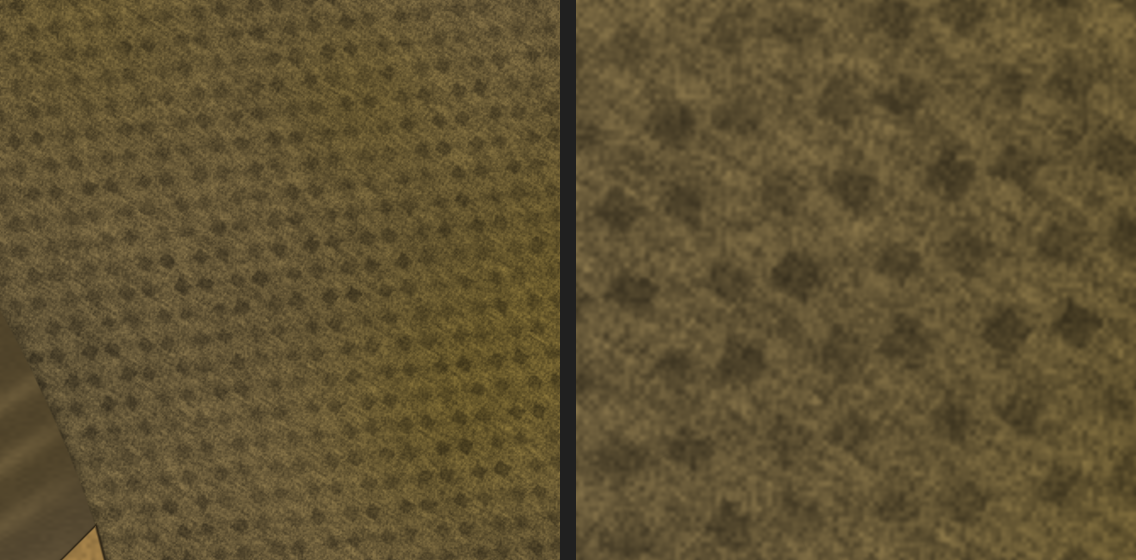
Left: the whole. Right: its middle third, enlarged.
Give the GLSL for this texture, as a Shadertoy shader.

```glsl
// Worn olive carpet with a tilted, staggered grid of dark squares and a draped cloth in the lower left corner.

float hash(vec2 p) {
    vec3 h = fract(p.xyx * vec3(0.1031, 0.103, 0.0973));
    h += dot(h, h.yzx + 33.33);
    return fract((h.x + h.y) * h.z);
}

float noise(vec2 p) {
    vec2 i = floor(p), f = fract(p);
    f = f * f * (3.0 - 2.0 * f);
    return mix(mix(hash(i), hash(i + vec2(1, 0)), f.x),
               mix(hash(i + vec2(0, 1)), hash(i + vec2(1, 1)), f.x), f.y);
}

float fbm(vec2 p) {
    float sum = 0.0, gain = 0.5;
    for (int i = 0; i < 4; i++) {
        sum += gain * noise(p);
        p = mat2(1.6, 1.2, -1.2, 1.6) * p + 7.3;
        gain *= 0.5;
    }
    return sum / 0.9375;
}

float softBox(vec2 p, vec2 halfSize, float blur) {
    vec2 d = abs(p) - halfSize;
    return 1.0 - smoothstep(-blur, blur, max(d.x, d.y));
}

float glow(vec2 p, vec2 center, float radius) {
    vec2 d = (p - center) / radius;
    return exp(-dot(d, d));
}

vec3 carpet(vec2 p) {
    // Weave axes: x runs down to the right, y down to the left
    vec2 along = normalize(vec2(0.85, 0.527));
    vec2 d = p - vec2(0.491, 0.542);
    vec2 w = vec2(dot(d, along), dot(d, vec2(-along.y, along.x)));
    vec2 pitch = vec2(0.0781, 0.0618);

    // Base pile with broad yellow and grey stains
    float stain = fbm(p * 5.0 + 3.0);
    float yellow = glow(p, vec2(1.05, 0.55), 0.36) + 0.5 * glow(p, vec2(0.64, 0.17), 0.16)
                 + 0.5 * glow(p, vec2(0.78, 0.75), 0.2) + 0.5 * glow(p, vec2(0.15, 0.0), 0.28);
    vec3 color = mix(vec3(0.405, 0.347, 0.222), vec3(0.415, 0.353, 0.172), clamp(yellow, 0.0, 1.0));
    color = mix(color, vec3(0.36, 0.315, 0.21), 0.5 * glow(p, vec2(0.08, 0.68), 0.25));
    color *= 0.91 + 0.15 * stain;

    // Two staggered squares per cell, with ribbed pale patches between them
    float dark = 0.0, pale = 0.0;
    vec2 wobble = 0.005 * (vec2(noise(w * 150.0), noise(w * 150.0 + 40.0)) - 0.5);
    for (int k = 0; k < 2; k++) {
        vec2 g = w / pitch - float(k) * vec2(0.41, -0.4);
        vec2 id = floor(g + 0.5);
        float strength = 0.8 + 0.35 * hash(id + 50.0 + 130.0 * float(k));
        dark += strength * softBox((g - id) * pitch + wobble, vec2(0.0118, 0.0108), 0.0035);
        vec2 gap = vec2(fract(g.x) - 0.5, g.y - id.y);
        pale += softBox(gap * pitch + wobble, vec2(0.014, 0.011), 0.005);
    }
    float wear = smoothstep(0.25, 0.7, fbm(p * 6.0 + 21.0));
    wear += 0.4 * glow(p, vec2(0.48, 0.32), 0.2) + 0.4 * glow(p, vec2(0.06, 0.75), 0.2);
    color *= 1.0 - dark * (0.15 + 0.09 * min(wear, 1.3));
    color *= 1.0 + 0.035 * pale;

    // Long threads, then crossed fibres and fine grain
    float thread = noise(w * vec2(38.0, 210.0) + 90.0) - 0.5;
    float fibre = noise(w * vec2(260.0, 150.0) + 300.0) - 0.5;
    float grain = noise(p * 330.0) - 0.5;
    color *= 1.0 + thread * (0.15 + 0.14 * pale) + 0.2 * fibre + 0.29 * grain;
    return color;
}

vec3 cloth(vec2 p) {
    // Broad light folds rising to the right
    float s = p.y + 0.65 * p.x;
    float fold = fract((s - 0.722) / 0.111 + 0.5) - 0.5;
    float light = exp(-fold * fold * 22.0) * smoothstep(0.18, 0.02, p.x) * smoothstep(0.62, 0.74, s);
    vec3 color = mix(vec3(0.315, 0.265, 0.165), vec3(0.46, 0.39, 0.25), 0.65 * light);
    color = mix(color, vec3(0.35, 0.30, 0.22), smoothstep(0.85, 1.05, s) * 0.5);
    return color * (0.96 + 0.08 * noise(p * vec2(90.0, 160.0)));
}

void mainImage(out vec4 fragColor, in vec2 fragCoord) {
    vec2 p = fragCoord / iResolution.xy;
    p.y = 1.0 - p.y;
    float aa = 1.5 / min(iResolution.x, iResolution.y);
    vec3 color = carpet(p);

    // Cloth border, bowed slightly, with a contact shadow
    float t = p.y - 0.553;
    float edge = p.x - 0.55 * t + 0.28 * t * t;
    color *= 1.0 - 0.22 * exp(-max(edge, 0.0) * 110.0) * smoothstep(0.5, 0.58, p.y);
    color = mix(color, cloth(p), smoothstep(aa, -aa, edge));

    // Tan wedge with a dark outline at the foot of the cloth
    float wedge = max(1.111 - p.y - p.x, p.x - 0.17 - 0.26 * (p.y - 0.94));
    color = mix(color, vec3(0.14, 0.11, 0.06), 0.8 * smoothstep(0.004 + aa, 0.004 - aa, wedge));
    vec3 tanColor = vec3(0.61, 0.48, 0.27) * (0.92 + 0.16 * noise(p * 120.0));
    color = mix(color, tanColor, smoothstep(aa, -aa, wedge));

    fragColor = vec4(color, 1.0);
}
```
